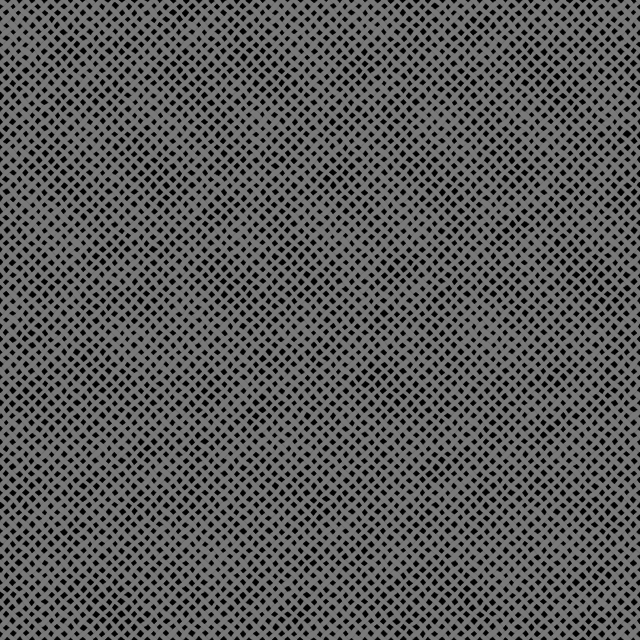
A Shadertoy shader for this texture:

```glsl
// Grey diagonal mesh of interwoven strands with small, uneven black diamond holes.

const float TAU = 6.2831853;
const float REPEATS = 50.0;       // holes across and down the tile
const float HALF_WIDTH = 0.25;    // half strand width, in strand spacings
const float WOBBLE = 0.050;       // sideways wander of the strands
const float SWELL = 0.012;        // fine change of strand width
const float BROAD_SWELL = 0.013;  // change of strand width over wide patches
const float CORNER = 0.07;        // rounding of the hole corners
const float RIM = 0.075;          // width of the shaded rim on each side
const vec3 STRAND_COLOR = vec3(0.474);
const vec3 STRAND_RIM_COLOR = vec3(0.34);
const vec3 HOLE_RIM_COLOR = vec3(0.08);
const vec3 HOLE_COLOR = vec3(0.0);

// Sine wave over the tile; whole-number frequencies make it wrap.
float wave(vec2 uv, vec2 frequency, float phase) {
    return sin(TAU * (dot(uv, frequency) + phase));
}

// Layered short waves that vary from hole to hole.
float fineWaves(vec2 uv, float seed) {
    float bend = 0.35 * wave(uv, vec2(7.0, 5.0), seed * 0.7);
    return wave(uv, vec2(17.0, -9.0), seed + bend)
         + 0.8 * wave(uv, vec2(-11.0, 23.0), seed * 1.7 - bend)
         + 0.6 * wave(uv, vec2(29.0, 14.0), seed * 2.3 + bend);
}

// Layered long waves that vary from patch to patch.
float broadWaves(vec2 uv, float seed) {
    float bend = 0.3 * wave(uv, vec2(2.0, -3.0), seed * 1.3);
    return wave(uv, vec2(9.0, 2.0), seed + bend)
         + wave(uv, vec2(-2.0, 9.0), seed * 2.1 - bend)
         + 0.6 * wave(uv, vec2(6.0, -5.0), seed * 3.7 + bend)
         + 0.6 * wave(uv, vec2(5.0, 7.0), seed * 4.9 - bend);
}

// Signed distance into a hole from the gaps to the two nearest strands.
float holeDepth(vec2 gap, float radius) {
    return radius - length(max(radius - gap, 0.0)) + max(min(gap.x, gap.y) - radius, 0.0);
}

// Faint contact shadow on the lower strand beside the upper one.
float contactShade(float gap) {
    return 1.0 - 0.08 * smoothstep(-0.03, 0.03, gap) * (1.0 - smoothstep(0.03, 0.2, gap));
}

void mainImage(out vec4 fragColor, in vec2 fragCoord) {
    vec2 uv = fragCoord / iResolution.xy;

    // Diagonal strand coordinates, with strand centres at whole numbers.
    vec2 weave = REPEATS * vec2(uv.x + uv.y, uv.x - uv.y);
    weave += WOBBLE * vec2(fineWaves(uv, 0.13), fineWaves(uv, 0.61));

    // Gap outside each of the two strand directions.
    vec2 strandId = round(weave);
    vec2 swell = SWELL * vec2(fineWaves(uv, 0.37), fineWaves(uv, 0.89));
    swell += BROAD_SWELL * broadWaves(uv, 0.27);
    vec2 gap = abs(weave - strandId) - HALF_WIDTH - swell;

    // Alternate which direction lies on top.
    float parity = mod(strandId.x + strandId.y, 2.0);
    float upperGap = parity < 0.5 ? gap.x : gap.y;

    // Shade the rims on both sides of a hole edge.
    float depth = holeDepth(gap, CORNER);
    vec3 strand = mix(STRAND_RIM_COLOR, STRAND_COLOR, smoothstep(0.5 * RIM, RIM, -depth));
    strand *= contactShade(upperGap);
    vec3 hole = mix(HOLE_RIM_COLOR, HOLE_COLOR, smoothstep(0.5 * RIM, RIM, depth));

    // The edge blends over part of a pixel at any canvas size.
    float softness = 0.22 * REPEATS * sqrt(2.0) / min(iResolution.x, iResolution.y);
    vec3 color = mix(strand, hole, smoothstep(-softness, softness, depth));
    fragColor = vec4(color, 1.0);
}
```
